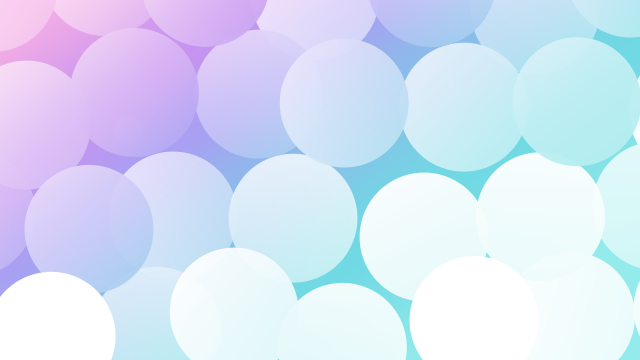
Write a Shadertoy shader that draws this background.

```glsl
// Overlapping pale frosted discs on a diagonal pink, violet and cyan gradient
#define COLUMNS 7
#define ROWS 4
#define DISC_RADIUS 0.179
#define SPACING 0.31
#define JITTER 0.13
#define DRAW_STRIDE 13
#define COVER 0.95
#define DOT_CENTER vec2(0.354, 0.64)
#define DOT_RADIUS 0.039

float hash(vec2 p) {
    return fract(sin(dot(p, vec2(127.1, 311.7))) * 43758.5453);
}

// Signed distance across the diagonal: upper left is negative
float diagonal(vec2 p) {
    return dot(p, vec2(0.59, -0.8));
}

vec3 backdrop(vec2 p) {
    float d = diagonal(p);
    vec3 pink = vec3(0.96, 0.68, 0.90);
    vec3 orchid = vec3(0.78, 0.58, 0.94);
    vec3 violet = vec3(0.67, 0.62, 0.95);
    vec3 blue = vec3(0.54, 0.74, 0.92);
    vec3 teal = vec3(0.44, 0.85, 0.89);
    vec3 aqua = vec3(0.58, 0.92, 0.92);
    vec3 color = mix(pink, orchid, smoothstep(-0.75, -0.38, d));
    color = mix(color, violet, smoothstep(-0.40, -0.18, d));
    color = mix(color, blue, smoothstep(-0.22, 0.06, d));
    color = mix(color, teal, smoothstep(0.02, 0.35, d));
    return mix(color, aqua, smoothstep(0.33, 0.75, d));
}

// Antialiased coverage of a disc
float discMask(vec2 offset, float radius) {
    return clamp(0.5 + (radius - length(offset)) * iResolution.y, 0.0, 1.0);
}

void mainImage(out vec4 fragColor, in vec2 fragCoord) {
    vec2 p = fragCoord / iResolution.y;
    vec3 ground = backdrop(p);
    vec3 color = ground;
    int count = COLUMNS * ROWS;

    // Small translucent dot
    color = mix(color, vec3(1.0), 0.45 * discMask(p - DOT_CENTER, DOT_RADIUS));

    // Jittered brick lattice, visited in a shuffled order
    for (int k = 1; k <= count; k++) {
        int index = (k * DRAW_STRIDE) % count;
        vec2 cell = vec2(index % COLUMNS, index / COLUMNS);
        vec2 jitter = vec2(hash(cell + 3.1), hash(cell + 17.7)) - 0.5;
        vec2 center = vec2(0.08, 0.09) + SPACING * cell + JITTER * jitter;
        center.x -= 0.5 * SPACING * mod(cell.y, 2.0);
        vec2 offset = p - center;

        // White veil, brightest towards the upper left, stronger on the cyan side
        float tilt = mix(1.5, 2.9, hash(cell + 41.3));
        float light = 0.5 + 0.5 * dot(offset, vec2(cos(tilt), sin(tilt))) / DISC_RADIUS;
        float strength = 0.15 + 0.75 * hash(cell + 8.9) + 0.6 * diagonal(center);
        strength = clamp(strength, 0.0, 1.0);
        float veil = mix(mix(0.12, 0.85, strength), mix(0.5, 1.0, strength), light);

        // Every fourth disc of the bottom row is solid white
        bool solid = cell.y < 0.5 && index % 4 == 0;
        vec3 disc = solid ? vec3(1.0) : mix(ground, vec3(1.0), clamp(veil, 0.0, 1.0));
        float cover = solid ? 1.0 : COVER;
        color = mix(color, disc, cover * discMask(offset, DISC_RADIUS));
    }

    fragColor = vec4(color, 1.0);
}
```
